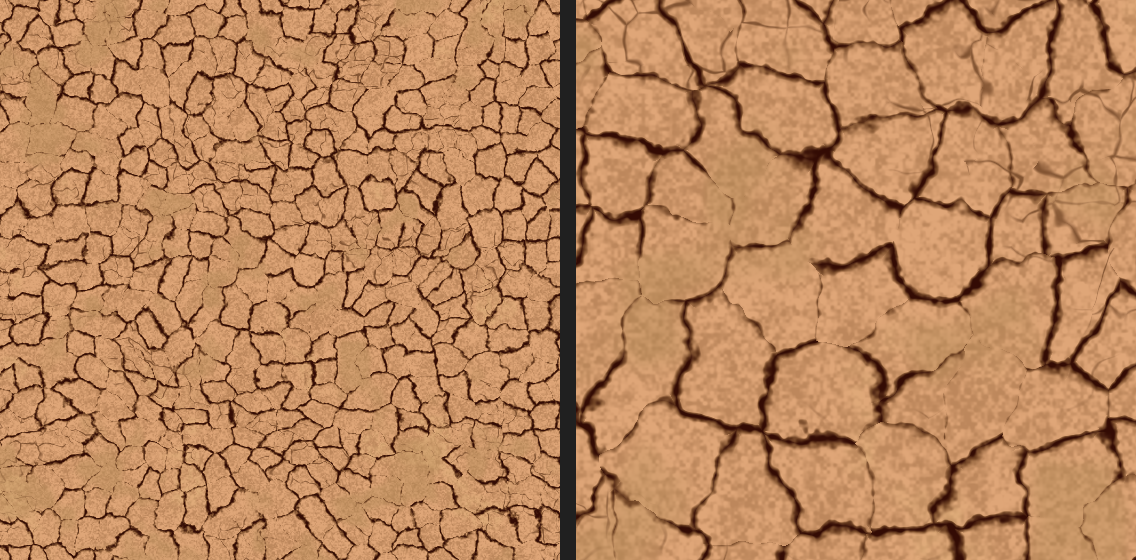
Left, the full canvas; right, a detail of the centre.
This texture is drawn by a three.js fragment shader. Its source:

```glsl
varying vec2 vUv;

float hash(vec2 p) {
  vec3 q = fract(p.xyx * 0.1031);
  q += dot(q, q.yzx + 33.33);
  return fract((q.x + q.y) * q.z);
}

vec2 hash2(vec2 p) {
  return vec2(hash(p), hash(p + 71.7));
}

float noise(vec2 p) {
  vec2 i = floor(p), f = fract(p);
  f = f * f * (3.0 - 2.0 * f);
  return mix(mix(hash(i), hash(i + vec2(1.0, 0.0)), f.x),
             mix(hash(i + vec2(0.0, 1.0)), hash(i + 1.0), f.x), f.y);
}

vec2 noise2(vec2 p) {
  return vec2(noise(p), noise(p + 37.3)) - 0.5;
}

float fbm(vec2 p) {
  return 0.55 * noise(p) + 0.3 * noise(p * 2.1 + 9.2) + 0.15 * noise(p * 4.3 + 23.8);
}

vec2 seedPoint(vec2 cell) {
  return cell + 0.12 + 0.76 * hash2(cell);
}

// x: distance to the nearest crack wall, negative inside; y: how far that wall faces up
vec2 crackGap(vec2 p) {
  vec2 home = floor(p), nearCell = home;
  float nearest = 9.0;
  for (int y = -1; y <= 1; y++) {
    for (int x = -1; x <= 1; x++) {
      vec2 cell = home + vec2(x, y);
      float d = distance(p, seedPoint(cell));
      if (d < nearest) { nearest = d; nearCell = cell; }
    }
  }
  vec2 a = seedPoint(nearCell);
  vec2 gap = vec2(9.0, 0.0);
  for (int y = -2; y <= 2; y++) {
    for (int x = -2; x <= 2; x++) {
      if (x == 0 && y == 0) continue;
      vec2 cell = nearCell + vec2(x, y);
      vec2 b = seedPoint(cell);
      vec2 normal = normalize(b - a);
      // Each edge gets its own width; a few stay almost closed
      float width = mix(-0.03, 0.05, smoothstep(-0.1, 0.6, hash(nearCell + cell + 5.0)));
      float d = dot(0.5 * (a + b) - p, normal) - width;
      if (d < gap.x) gap = vec2(d, normal.y);
    }
  }
  return gap;
}

void main() {
  vec2 uv = vUv;

  // Bent coordinates: uneven plate sizes and ragged edges
  vec2 p = uv * 21.0 + 1.3 * noise2(uv * 5.0);
  p += 0.26 * noise2(uv * 44.0) + 0.11 * noise2(uv * 115.0);

  float grain = noise(uv * 300.0);
  float fineGrain = noise(uv * 490.0 + 29.0);
  float coarse = noise(uv * 150.0 + 13.0);
  float sand = smoothstep(0.6, 0.76, fbm(uv * 11.0 + 41.0));

  // Plate surface
  float tone = 0.55 + 0.5 * (fbm(uv * 30.0) - 0.5) + 0.6 * (grain - 0.5)
             + 0.65 * (fineGrain - 0.5) + 0.3 * (coarse - 0.5);
  vec3 clay = mix(vec3(0.74, 0.53, 0.36), vec3(0.875, 0.65, 0.47), smoothstep(0.05, 0.95, tone));
  vec3 dust = mix(vec3(0.71, 0.53, 0.34), vec3(0.79, 0.60, 0.41), tone);
  vec3 color = mix(clay, dust, 0.75 * sand);
  float pale = smoothstep(0.68, 0.82, fbm(uv * 9.0 + 83.0));
  color = mix(color, vec3(0.87, 0.70, 0.48), 0.5 * pale * coarse);

  // Hairline cracks in scattered areas
  float fineArea = smoothstep(0.53, 0.62, fbm(uv * 9.0 + 17.0));
  float fineGap = crackGap(p * 1.6 + 50.0).x + 0.05 * coarse;
  float hairline = (1.0 - smoothstep(-0.03, 0.035, fineGap)) * fineArea;
  color = mix(color, vec3(0.42, 0.25, 0.13), 0.75 * hairline * (1.0 - 0.6 * sand));

  // Main cracks: crumbling rim, then dark core, silted up by sand
  vec2 wall = crackGap(p);
  float gap = wall.x + 0.05 * (grain - 0.5) + 0.03 * (coarse - 0.5) + 0.06 * sand;
  float rim = 1.0 - smoothstep(-0.01, 0.04 + 0.025 * wall.y, gap);
  float core = 1.0 - smoothstep(-0.05, 0.004, gap);
  vec3 rimColor = mix(vec3(0.38, 0.21, 0.10), vec3(0.60, 0.41, 0.25), fineGrain);
  color = mix(color, rimColor, rim);
  color = mix(color, vec3(0.20, 0.045, 0.015), core);

  gl_FragColor = vec4(color, 1.0);
}
```
